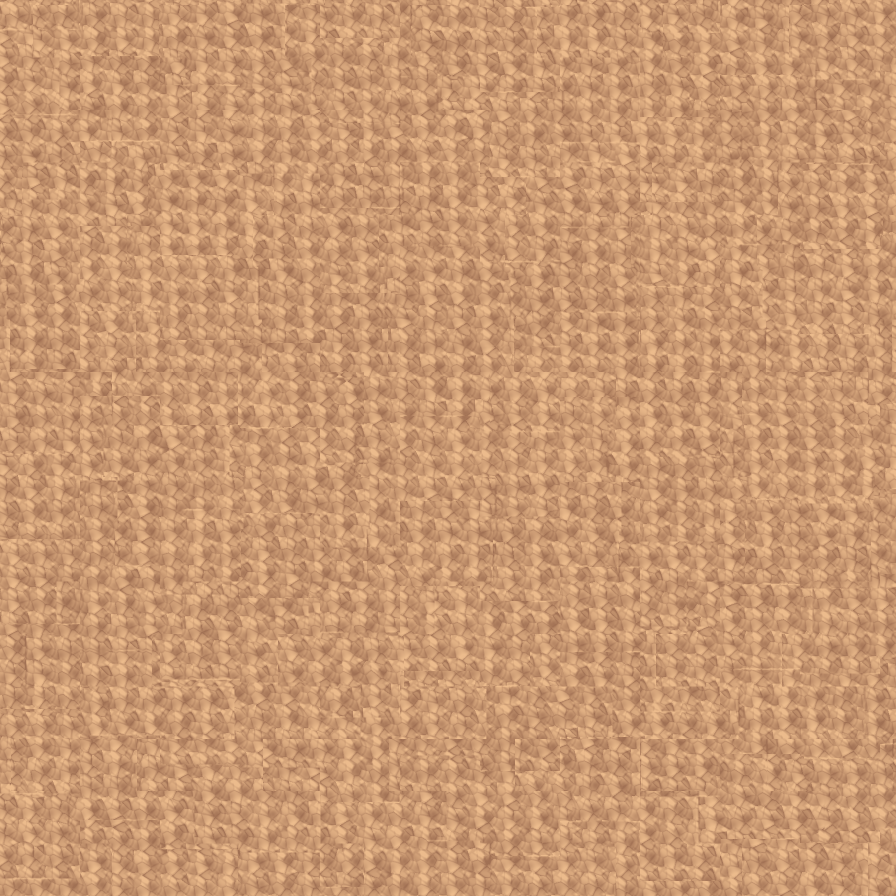
A Shadertoy shader for this texture:

```glsl
vec2 hash2(vec2 p) {
    vec3 a = fract(p.xyx * vec3(0.1031, 0.1030, 0.0973));
    a += dot(a, a.yzx + 33.33);
    return fract((a.xx + a.yz) * a.zy);
}

float gradientNoise(vec2 p) {
    vec2 i = floor(p), f = fract(p);
    vec2 u = f * f * (3.0 - 2.0 * f);
    vec2 o = vec2(0.0, 1.0);
    float a = dot(hash2(i) * 2.0 - 1.0, f);
    float b = dot(hash2(i + o.yx) * 2.0 - 1.0, f - o.yx);
    float c = dot(hash2(i + o) * 2.0 - 1.0, f - o);
    float d = dot(hash2(i + 1.0) * 2.0 - 1.0, f - 1.0);
    return mix(mix(a, b, u.x), mix(c, d, u.x), u.y);
}

// Offset to the nearest repeat of a centre inside the stitch tile
vec2 fromCentre(vec2 q, vec2 centre) {
    vec2 d = q - centre;
    return (d - floor(d + 0.5)) * vec2(1.19, 1.0);
}

float knot(vec2 q, vec2 centre, float falloff) {
    vec2 d = fromCentre(q, centre);
    return exp(-falloff * dot(d, d));
}

// Pale thread slanting down to the right, with a dark edge
float thread(vec2 q, vec2 centre, vec2 size) {
    vec2 d = fromCentre(q, centre);
    vec2 a = abs(vec2(0.8 * d.x - 0.6 * d.y, 0.6 * d.x + 0.8 * d.y)) - size;
    float edge = max(a.x, a.y);
    return 1.0 - smoothstep(-0.05, 0.03, edge) - 0.7 * exp(-pow((edge - 0.06) / 0.04, 2.0));
}

// Thin dark fold curving around the right side of a stitch
float fold(vec2 q) {
    vec2 d = fromCentre(q, vec2(0.42, 0.52));
    float ring = abs(length(d) - 0.46);
    return (1.0 - smoothstep(0.01, 0.07, ring)) * smoothstep(0.1, 0.25, d.x);
}

// Small folded facets: x = tone, y = gap to the neighbour, z = seam depth
vec3 facets(vec2 q) {
    vec2 tile = floor(q), local = fract(q);
    vec2 slant = vec2(0.8, -0.6);
    float nearest = 9.0, second = 9.0, tone = 0.0, depth = 0.0;
    for (int y = -1; y <= 1; y++)
    for (int x = -1; x <= 1; x++)
    for (int i = 0; i < 7; i++) {
        vec2 cell = vec2(x, y);
        float k = float(i);
        vec2 slot = hash2(vec2(k * 7.0 + 3.0, 11.0));
        vec2 jitter = hash2(tile + cell + k * 37.0 + 100.0) - 0.5;
        vec2 point = fract(vec2(1.0, 3.0) / 7.0 * k + vec2(0.1, 0.2));
        point += (slot - 0.5) * 0.3 + jitter * 0.13;
        vec2 d = (local - cell - point) * vec2(1.19, 1.0);
        d -= 0.25 * slant * dot(d, slant);
        float dist = length(d);
        if (dist < nearest) {
            second = nearest;
            nearest = dist;
            vec2 slope = vec2(cos(slot.x * 6.28), sin(slot.x * 6.28));
            tone = (slot.y - 0.5) * 0.3 + jitter.x * 0.26 + dot(d, slope) * 0.6;
            depth = 0.3 + 1.2 * slot.x;
        } else {
            second = min(second, dist);
        }
    }
    return vec3(tone, second - nearest, depth);
}

vec3 weave(vec2 uv) {
    vec2 p = uv * vec2(32.0, 38.0);

    // Patches of stitches slip against each other along stepped borders
    vec2 jog = vec2(hash2(vec2(floor(p.y * 0.45), 5.0)).x, hash2(vec2(floor(p.x * 0.35), 8.0)).y);
    vec2 patchPos = p / vec2(4.5, 3.6) + jog;
    vec2 patchId = floor(patchPos);
    vec2 q = p + (hash2(patchId + 20.0) - 0.5) * vec2(0.6, 0.5);

    vec3 facet = facets(q);
    float light = 0.82 + facet.x * 1.15;
    light -= 0.26 * facet.z * (1.0 - smoothstep(0.01, 0.1, facet.y));
    light -= 0.22 * fold(q);

    // Dark hollows, staggered between the threads
    light -= 0.72 * knot(q, vec2(0.5, 0.5), 15.0);
    light -= 0.46 * knot(q, vec2(0.98, 0.22), 20.0);

    light += 0.27 * thread(q, vec2(0.2, 0.8), vec2(0.22, 0.08));
    light += 0.22 * thread(q, vec2(0.72, 0.02), vec2(0.18, 0.07));

    // Short creases on some patch borders
    vec2 border = abs(fract(patchPos + 0.5) - 0.5) * vec2(4.5, 3.6);
    vec2 crease = 1.0 - smoothstep(0.01, 0.06, border);
    vec2 broken = smoothstep(0.1, 0.25, vec2(gradientNoise(p * 0.7 + 9.0), gradientNoise(p * 0.8 + 31.0)));
    light += 0.35 * crease.y * broken.y - 0.3 * crease.x * broken.x;

    light += 0.05 * gradientNoise(uv * 9.0) + 0.1 * gradientNoise(p * 2.5);
    light = 0.54 + (light - 0.54) * 1.1;
    return mix(vec3(0.66, 0.47, 0.35), vec3(0.90, 0.71, 0.53), clamp(light, -0.12, 1.1));
}

void mainImage(out vec4 fragColor, in vec2 fragCoord) {
    // Four samples smooth the facet borders
    vec3 color = vec3(0.0);
    for (int i = 0; i < 4; i++) {
        vec2 offset = vec2(i % 2, i / 2) * 0.5 - 0.25;
        color += weave((fragCoord + offset) / iResolution.y);
    }
    fragColor = vec4(color / 4.0, 1.0);
}
```
